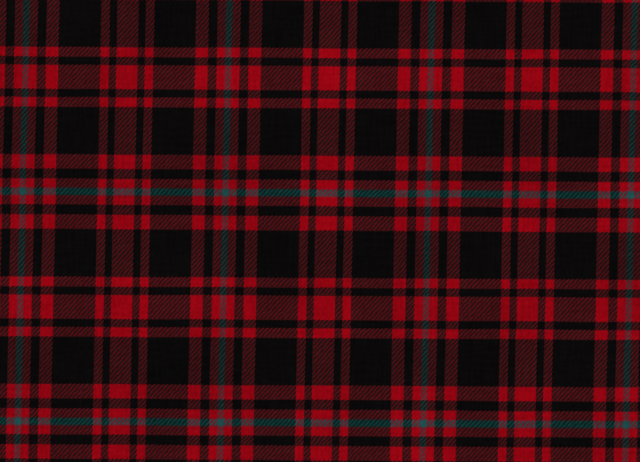
Reproduce this texture procedurally as a WebGL 2 fragment shader.

```glsl
#version 300 es
precision highp float;
// Woven tartan: one mirrored stripe sequence colours both warp and weft,
// and a diagonal twill decides which of the two yarns shows on top.
// Gradient noise adds a slight waver, uneven yarn and soft fading.

#define SETT vec2(0.3168, 0.359)     // repeat size, in canvas widths
#define ORIGIN vec2(0.0265, 0.0640)  // first crossing of the teal lines
#define SKEW vec2(-0.021, 0.006)     // cloth lies slightly out of square
#define TWILL 46.0                   // diagonal ribs per repeat
#define TWILL_DEPTH 0.22             // contrast between the two yarns
#define WEFT_COVER 0.54              // share of weft on the surface
#define EDGE 0.0045                  // softness of the stripe edges
#define WAVER 0.0025                 // bend of the stripes
#define WEAR 0.10                    // strength of uneven dye
#define BLACK vec3(0.044, 0.038, 0.038)
#define RED vec3(0.575, 0.022, 0.070)
#define TEAL vec3(0.040, 0.350, 0.340)

out vec4 fragColor;
uniform vec2 u_resolution;

vec2 hashGradient(vec2 cell) {
  vec3 q = fract(cell.xyx * vec3(0.1031, 0.1030, 0.0973));
  q += dot(q, q.yzx + 33.33);
  float angle = 6.2832 * fract((q.x + q.y) * q.z);
  return vec2(cos(angle), sin(angle));
}

float gradientNoise(vec2 p) {
  vec2 i = floor(p), f = fract(p);
  vec2 u = f * f * f * (f * (f * 6.0 - 15.0) + 10.0);
  vec2 e = vec2(0.0, 1.0);
  float low = mix(dot(hashGradient(i), f),
                  dot(hashGradient(i + e.yx), f - e.yx), u.x);
  float high = mix(dot(hashGradient(i + e.xy), f - e.xy),
                   dot(hashGradient(i + e.yy), f - e.yy), u.x);
  return mix(low, high, u.y);
}

float band(float d, float from, float to, float soft) {
  return smoothstep(from - soft, from + soft, d)
       - smoothstep(to - soft, to + soft, d);
}

// x: amount of red, y: amount of teal at position s along the sett
vec2 stripes(float s, float soft) {
  float d = abs(fract(s + 0.5) - 0.5);
  float red = band(d, -0.1, 0.057, soft) + band(d, 0.100, 0.163, soft)
            + band(d, 0.369, 0.412, soft) + band(d, 0.447, 0.6, soft);
  return vec2(red, band(d, -0.1, 0.016, soft * 1.5));
}

vec3 yarnColor(vec2 stripe, float tealStrength) {
  return mix(mix(BLACK, RED, stripe.x), TEAL, tealStrength * stripe.y);
}

void main() {
  vec2 p = gl_FragCoord.xy / u_resolution.x;

  // Sett coordinates: whole numbers fall on the teal lines
  vec2 s = (p - ORIGIN + SKEW * p.yx) / SETT;
  vec2 waver = vec2(gradientNoise(s * 3.1), gradientNoise(s * 2.7 + 19.0));
  s += WAVER * waver;
  vec2 pixel = 1.0 / (u_resolution.x * SETT);
  vec2 soft = max(0.7 * pixel, vec2(EDGE));

  // Diagonal ribs, faded out when too fine for the canvas
  float jitter = 0.35 * gradientNoise(s * vec2(45.0, 40.0));
  float rib = sin(6.2832 * (TWILL * (s.x - s.y) + jitter));
  rib *= 1.0 - smoothstep(0.5, 1.2, TWILL * length(pixel));

  // Warp runs up the cloth, weft across; ribs nudge the stripe edges
  vec2 warpStripe = stripes(s.x + 0.0015 * rib, soft.x);
  vec2 weftStripe = stripes(s.y - 0.0015 * rib, soft.y);
  vec3 warp = yarnColor(warpStripe, 0.75);
  vec3 weft = yarnColor(weftStripe, 0.95);
  vec3 color = mix(warp, weft, WEFT_COVER + TWILL_DEPTH * rib);

  // Red crossing black looks duller than solid red
  float mixed = abs(warpStripe.x - weftStripe.x);
  color = mix(color, color * 0.70 + vec3(0.012, 0.044, 0.038), mixed);

  // Thread streaks and slow fading
  float grain = gradientNoise(s * vec2(70.0, 62.0) + 7.0);
  float streak = gradientNoise(s * vec2(60.0, 7.0))
               + gradientNoise(s * vec2(7.0, 60.0) + 41.0);
  float fade = gradientNoise(s * 2.3 + 60.0);
  color *= 0.97 + WEAR * (0.7 * grain + 0.6 * streak + 1.2 * fade);
  color += 0.005 * (grain + streak);

  fragColor = vec4(clamp(color, 0.0, 1.0), 1.0);
}
```
